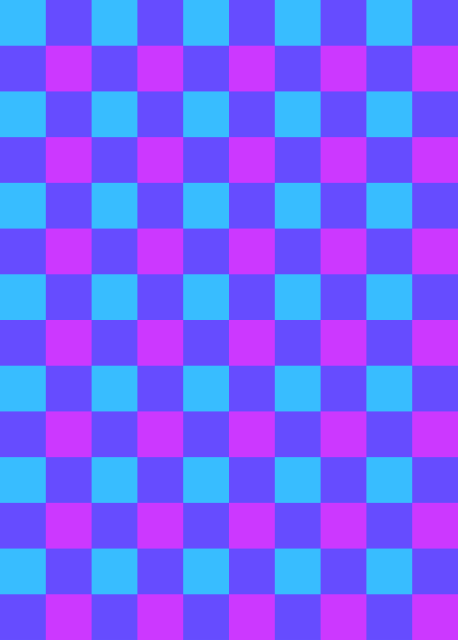
Reproduce this pattern procedurally as a Shadertoy shader.

```glsl
// Seamless three-colour checkerboard: cyan and magenta squares on violet.

const vec2 REPEATS = vec2(5.0, 7.0);   // whole repeats across and down
const vec3 VIOLET  = vec3(0.40, 0.30, 1.00);
const vec3 MAGENTA = vec3(0.80, 0.22, 1.00);
const vec3 CYAN    = vec3(0.22, 0.74, 1.00);

// Share of a pixel lying in odd-numbered columns (x) and rows (y)
vec2 oddCoverage(vec2 cell, vec2 pixelSize) {
    vec2 fromCentre = abs(fract(0.5 * cell - 0.25) * 2.0 - 1.0);
    return clamp((0.5 - fromCentre) / pixelSize + 0.5, 0.0, 1.0);
}

void mainImage(out vec4 fragColor, in vec2 fragCoord) {
    // Each repeat is two cells wide and two cells high
    vec2 pixelSize = 2.0 * REPEATS / iResolution.xy;
    vec2 odd = oddCoverage(fragCoord * pixelSize, pixelSize);

    // Alternate the two kinds of row
    vec3 evenRow = mix(VIOLET, MAGENTA, odd.x);
    vec3 oddRow  = mix(CYAN, VIOLET, odd.x);
    fragColor = vec4(mix(evenRow, oddRow, odd.y), 1.0);
}
```
